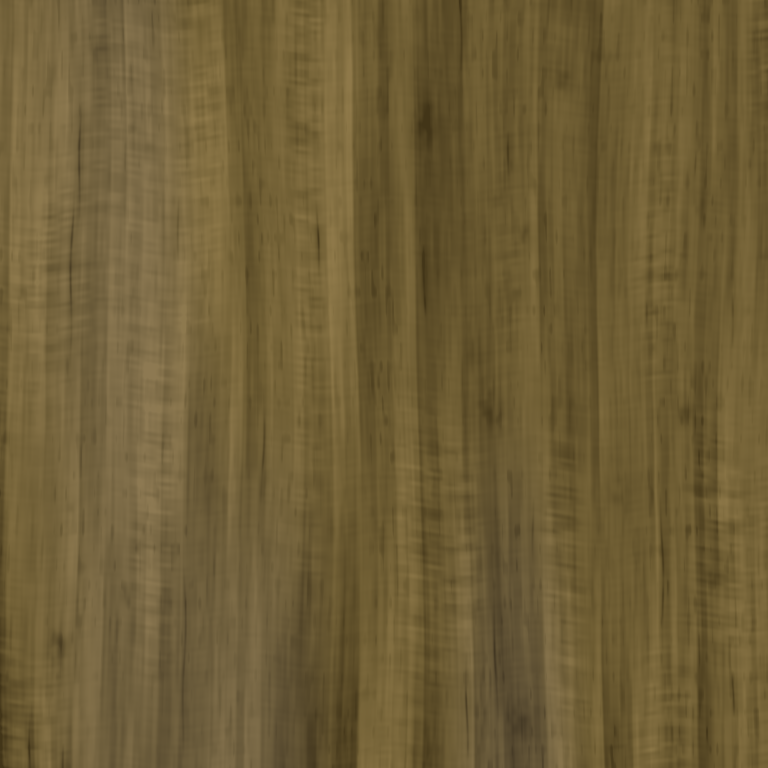
Reproduce this texture procedurally as a WebGL 2 fragment shader.

```glsl
#version 300 es
precision highp float;
// Olive-brown wood veneer: upright grain bands, faint cross ripple, dark splits and knots.

uniform vec2 u_resolution;
out vec4 outColor;

const vec3 DARK = vec3(0.315, 0.260, 0.138);
const vec3 MID = vec3(0.433, 0.366, 0.208);
const vec3 LIGHT = vec3(0.535, 0.455, 0.280);
const vec3 GREY_SHIFT = vec3(-0.006, 0.002, 0.042);
const float WIDE_BANDS = 10.0;
const float NARROW_BANDS = 30.0;
const float THREAD_BANDS = 76.0;
const float WIDE_CONTRAST = 0.56;
const float NARROW_CONTRAST = 0.50;
const float THREAD_CONTRAST = 0.30;
const float BROAD_CONTRAST = 0.46;
const float FIBRE_CONTRAST = 0.40;
const float RIPPLE_CONTRAST = 0.46;
const float SPLIT_DEPTH = 0.50;
const float KNOT_DEPTH = 0.30;
const vec2 SPLIT_GRID = vec2(13.0, 4.0);
const vec2 KNOT_GRID = vec2(7.0, 6.0);

float hash(vec2 p) {
  vec3 q = fract(p.xyx * vec3(0.1031, 0.1030, 0.0973));
  q += dot(q, q.yzx + 33.33);
  return fract((q.x + q.y) * q.z);
}

float noise(vec2 p) {
  vec2 i = floor(p), f = fract(p);
  f = f * f * (3.0 - 2.0 * f);
  return mix(mix(hash(i), hash(i + vec2(1, 0)), f.x),
             mix(hash(i + vec2(0, 1)), hash(i + vec2(1, 1)), f.x), f.y);
}

// Left border of band i in a jittered one-dimensional cell layout
float border(float i, float seed) {
  return i + 0.75 * hash(vec2(i, seed));
}

// Bands shaded from side to side, with a crisp step at each border
float bands(float x, float y, float seed, float softness) {
  float i = floor(x);
  i -= step(x, border(i, seed));
  float start = border(i, seed);
  float across = (x - start) / (border(i + 1.0, seed) - start);
  float before = noise(vec2(2.0 * i - 1.0 + seed, y));
  float left = noise(vec2(2.0 * i + seed, y));
  float right = noise(vec2(2.0 * i + 1.0 + seed, y));
  return mix(before, mix(left, right, across), smoothstep(0.0, softness, x - start));
}

// Thin tapered splits, each with a soft shadow on one side
float splits(vec2 p) {
  float dark = 0.0;
  vec2 home = floor(p * SPLIT_GRID);
  for (int k = 0; k < 9; k++) {
    vec2 cell = home + vec2(k % 3 - 1, k / 3 - 1);
    vec2 centre = (cell + vec2(hash(cell + 3.1), hash(cell + 17.7))) / SPLIT_GRID;
    float strength = smoothstep(0.50, 1.0, hash(cell + 41.3));
    float reach = mix(0.03, 0.13, hash(cell + 59.9));
    vec2 d = p - centre;
    d.x += 0.0012 * sin(d.y * 38.0 + cell.x);
    float taper = max(0.0, 1.0 - d.y * d.y / (reach * reach));
    float line = exp(-pow(d.x / 0.0016, 2.0)) * (0.35 + noise(vec2(cell.x, p.y * 45.0)));
    float shadow = exp(-pow((d.x - 0.003) / 0.007, 2.0));
    dark += strength * taper * (line + 0.35 * shadow);
  }
  return dark;
}

// Small smoky blots with ragged outlines
float knots(vec2 p) {
  float dark = 0.0;
  vec2 home = floor(p * KNOT_GRID);
  for (int k = 0; k < 9; k++) {
    vec2 cell = home + vec2(k % 3 - 1, k / 3 - 1);
    vec2 centre = (cell + vec2(hash(cell + 7.3), hash(cell + 23.9))) / KNOT_GRID;
    float strength = smoothstep(0.55, 1.0, hash(cell + 71.7));
    vec2 d = (p - centre) / (vec2(0.010, 0.017) * mix(0.6, 1.6, hash(cell + 83.1)));
    dark += strength * exp(-dot(d, d));
  }
  return dark * (0.2 + 1.5 * noise(p * vec2(130.0, 80.0)));
}

void main() {
  vec2 uv = gl_FragCoord.xy / u_resolution;

  // Slow sideways drift of the grain
  vec2 p = uv;
  p.x += 0.007 * sin(uv.y * 3.7 + uv.x * 6.0 + 1.0)
       + 0.0018 * sin(uv.y * 9.7 + uv.x * 17.0);

  // Bands and broad shading
  float broad = noise(vec2(p.x * 5.0 + 11.0, p.y * 1.3 + 4.0));
  float tone = 0.475 + BROAD_CONTRAST * (broad - 0.5);
  tone += WIDE_CONTRAST * (bands(p.x * WIDE_BANDS, p.y * 1.4, 5.0, 0.05) - 0.5);
  tone += NARROW_CONTRAST * (bands(p.x * NARROW_BANDS, p.y * 2.4, 29.0, 0.13) - 0.5);
  tone += THREAD_CONTRAST * (bands(p.x * THREAD_BANDS, p.y * 4.5, 83.0, 0.30) - 0.5);

  // Fine upright fibres and short dark pores
  float fibre = 0.55 * noise(vec2(p.x * 150.0, p.y * 6.0))
              + 0.45 * noise(vec2(p.x * 260.0, p.y * 22.0));
  tone += FIBRE_CONTRAST * (fibre - 0.5);
  float pores = noise(vec2(p.x * 220.0 + 50.0, p.y * 42.0));
  tone -= 0.28 * smoothstep(0.66, 1.0, pores) * noise(p * vec2(24.0, 3.0) + 9.0);

  // Cross ripple, confined to patches
  float patches = smoothstep(0.45, 0.85, noise(vec2(p.x * 15.0 + 31.0, p.y * 3.2)));
  float slant = uv.y + 0.005 * sin(uv.x * 34.0);
  float ripple = 0.45 * noise(vec2(uv.x * 20.0, slant * 72.0))
               + 0.55 * noise(vec2(uv.x * 46.0, slant * 190.0));
  tone += RIPPLE_CONTRAST * (0.25 + patches) * (ripple - 0.5);

  tone -= SPLIT_DEPTH * splits(p) + KNOT_DEPTH * knots(uv);
  tone = clamp(tone, -0.25, 1.1);

  // Colour ramp with cooler, greyer regions
  vec3 color = mix(DARK, MID, min(tone * 2.0, 1.0));
  color = mix(color, LIGHT, max(tone * 2.0 - 1.0, 0.0));
  float grey = noise(vec2(p.x * 6.0 + 2.0, p.y * 1.1 + 8.0));
  color += GREY_SHIFT * (smoothstep(0.35, 0.85, grey) - 0.22);
  outColor = vec4(color, 1.0);
}
```
